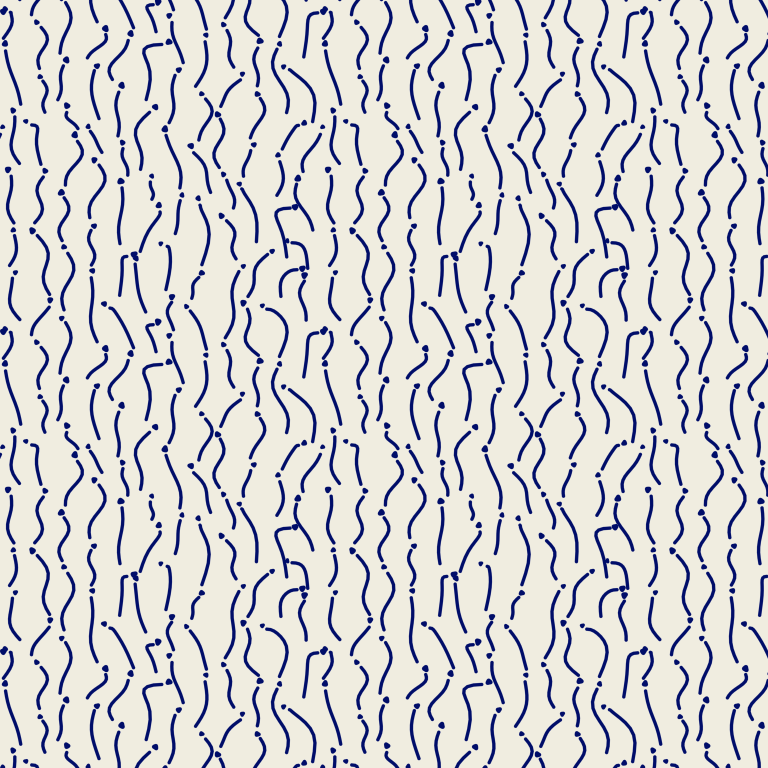
Write a WebGL 1 fragment shader that draws this pattern.

```glsl
precision highp float;
// Tiled scatter of wavy, mostly upright ink strokes, each with a loose dot at its head.

uniform vec2 u_resolution;

const float TAU = 6.2831853;
const float REPEATS = 2.4;          // tiles across and down the canvas
const vec2 GRID = vec2(12.0, 6.0);  // strokes across and down one tile
const float HALF_WIDTH = 0.0052;    // lengths are in tile units
const float DOT_RADIUS = 0.0088;
const int SEGMENTS = 10;
const vec3 PAPER = vec3(0.94, 0.93, 0.88);
const vec3 INK = vec3(0.0, 0.05, 0.41);

// Hash that is identical in every tile
vec2 cellHash(vec2 cell, float seed) {
  vec2 c = mod(cell, GRID) + seed * 17.3;
  vec2 k = vec2(dot(c, vec2(127.1, 311.7)), dot(c, vec2(269.5, 183.3)));
  return fract(sin(k) * 43758.5);
}

// Layered sines that bend the columns and repeat with the tile
vec2 drift(vec2 p) {
  float x = 0.018 * sin(TAU * (2.0 * p.y + p.x)) + 0.010 * sin(TAU * (3.0 * p.y - 2.0 * p.x) + 1.0);
  float y = 0.016 * sin(TAU * (2.0 * p.x + p.y) + 2.0);
  return vec2(x, y);
}

float columnShift(float column) {
  return fract(0.618 * mod(column, GRID.x));
}

// Break between two strokes of the same column
vec2 joint(vec2 cell) {
  float jitter = 0.5 * (cellHash(cell, 1.0).y - 0.5);
  vec2 p = (cell + vec2(0.5, columnShift(cell.x) + jitter)) / GRID;
  return p + drift(p);
}

// Point on a stroke, t = 0 at the foot and 1 at the head
vec2 strokePoint(vec2 foot, vec2 head, vec2 bend, float hook, float t) {
  float curled = step(0.001, abs(hook));
  float rise = mix(t, t * (2.0 - t), curled);
  vec2 p = mix(foot, head, rise);
  p.x += bend.x * sin(0.5 * TAU * t) + bend.y * sin(TAU * t);
  p.x += hook * t * t * t * t;
  return p;
}

float segmentDistance(vec2 p, vec2 a, vec2 b) {
  vec2 ab = b - a;
  float t = clamp(dot(p - a, ab) / max(dot(ab, ab), 1e-7), 0.0, 1.0);
  return length(p - a - ab * t);
}

// Slightly lumpy round blot
float blotDistance(vec2 p, float radius, float phase) {
  float angle = atan(p.y, p.x + 1e-6);
  float lump = 0.10 * sin(3.0 * angle + phase) + 0.06 * sin(2.0 * angle - 2.0 * phase);
  return length(p) - radius * (1.0 + lump);
}

// One stroke and its dot
float markDistance(vec2 p, vec2 cell) {
  vec2 ends = cellHash(cell, 2.0) - 0.5;
  vec2 curve = cellHash(cell, 3.0) - 0.5;
  vec2 pick = cellHash(cell, 4.0);
  vec2 dotPick = cellHash(cell, 5.0);

  vec2 foot = joint(cell) + vec2(0.040 * ends.x, 0.008);
  vec2 head = joint(cell + vec2(0.0, 1.0)) + vec2(0.040 * ends.y, -0.032);
  vec2 bend = (head.y - foot.y) * curve * vec2(0.34, 0.22);
  float hook = step(0.76, pick.x) * (pick.y < 0.5 ? -1.0 : 1.0) * mix(0.018, 0.036, dotPick.x);

  float d = 1.0;
  vec2 before = foot;
  vec2 last = foot;
  for (int i = 1; i <= SEGMENTS; i++) {
    vec2 next = strokePoint(foot, head, bend, hook, float(i) / float(SEGMENTS));
    d = min(d, segmentDistance(p, last, next));
    before = last;
    last = next;
  }
  d -= HALF_WIDTH;

  // The dot continues the head of the stroke across a small gap
  vec2 aim = normalize(normalize(last - before) + vec2(1.1 * (dotPick.x - 0.5), 0.25));
  vec2 center = last + aim * mix(0.016, 0.025, dotPick.y);
  float radius = DOT_RADIUS * mix(0.82, 1.2, pick.y);
  return min(d, blotDistance(p - center, radius, TAU * dotPick.x));
}

float patternDistance(vec2 p) {
  float d = 1.0;
  float column = floor(p.x * GRID.x);
  for (int i = -2; i <= 2; i++) {
    float x = column + float(i);
    float row = floor(p.y * GRID.y - columnShift(x));
    for (int j = -1; j <= 1; j++) {
      d = min(d, markDistance(p, vec2(x, row + float(j))));
    }
  }
  return d;
}

void main() {
  float side = min(u_resolution.x, u_resolution.y);
  vec2 p = REPEATS * (gl_FragCoord.xy - vec2(0.0, u_resolution.y)) / side;
  float pixel = REPEATS / side;
  float ink = 1.0 - smoothstep(-0.7 * pixel, 0.7 * pixel, patternDistance(p));
  gl_FragColor = vec4(mix(PAPER, INK, ink), 1.0);
}
```
